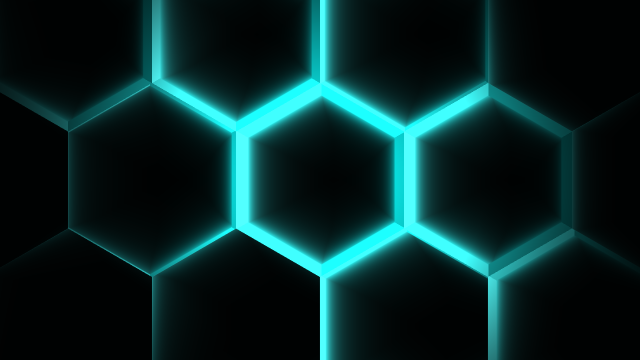
Reproduce this background procedurally as a Shadertoy shader.

```glsl
// Recessed hexagonal cells with glowing cyan walls, lit from the middle.
#define INRADIUS 0.2332
#define LIGHT_RADIUS 0.544
#define RIM_REACH 0.016
#define HAZE_REACH 0.070
#define RIM_GAIN 0.62
#define HAZE_GAIN 0.34
#define LIT_TINT 0.32
#define SHADE_TINT 0.04

const float CIRCUMRADIUS = INRADIUS * 1.154701;

// Wall thickness and sideways lean of each cell, in hundredths of the height.
// Rows run from bottom to top, cells from left to right.
const vec2 WALLS[15] = vec2[15](
    vec2(0.0), vec2(0.0), vec2(0.8, 0.8), vec2(1.7, 0.7), vec2(0.0),
    vec2(0.0), vec2(0.6, -0.6), vec2(3.0, 0.4), vec2(3.0, 0.1), vec2(0.0),
    vec2(2.4, -0.1), vec2(2.3, 0.0), vec2(1.0, 0.3), vec2(0.0), vec2(0.0));

// Centre of the nearest cell, from two interleaved rectangular lattices.
vec2 cellCentre(vec2 p) {
    vec2 pitch = vec2(2.0 * INRADIUS, 3.0 * CIRCUMRADIUS);
    vec2 a = round(p / pitch) * pitch;
    vec2 b = (floor(p / pitch) + 0.5) * pitch;
    return distance(p, a) < distance(p, b) ? a : b;
}

vec2 cellWall(vec2 centre) {
    int row = clamp(int(round(centre.y / (1.5 * CIRCUMRADIUS))) + 1, 0, 2);
    int column = clamp(int(floor((round(centre.x / INRADIUS) + 4.0) * 0.5)), 0, 4);
    return WALLS[row * 5 + column] * 0.01;
}

vec3 cyan(float level, float lit) {
    return level * vec3(mix(SHADE_TINT, LIT_TINT, lit), 1.0, 1.0);
}

vec3 shade(vec2 p) {
    vec2 centre = cellCentre(p);
    vec2 local = p - centre;
    vec2 wall = cellWall(centre);
    float falloff = exp(-dot(p, p) / (LIGHT_RADIUS * LIGHT_RADIUS));

    vec3 floorColor = vec3(0.001, 0.008, 0.008);
    vec3 wallColor = vec3(0.0);
    float nearest = 1.0;

    for (int i = 0; i < 6; i++) {
        float angle = radians(60.0 * float(i));
        vec2 normal = vec2(cos(angle), sin(angle));
        float lit = 0.5 - 0.5 * normal.x;
        float level = min(falloff * mix(1.0, 2.4, lit), 1.0);
        float thickness = max(wall.x - wall.y * normal.x, 0.0);
        float inside = INRADIUS - thickness - dot(local, normal);

        // The wall whose inner edge lies farthest behind the point wins.
        if (inside < nearest) {
            nearest = inside;
            wallColor = cyan(level, lit);
        }

        // Light spilling from the wall onto the cell floor.
        float d = max(inside, 0.0);
        float spill = RIM_GAIN * exp(-d / RIM_REACH)
                    + HAZE_GAIN * mix(0.35, 1.0, lit) * exp(-d / HAZE_REACH);
        spill *= mix(0.55 * lit, 1.0, smoothstep(0.0, 0.009, thickness));
        floorColor = max(floorColor, cyan(level * spill, lit * 0.7));
    }
    return mix(wallColor, floorColor, smoothstep(-0.0015, 0.0015, nearest));
}

void mainImage(out vec4 fragColor, in vec2 fragCoord) {
    // Four samples smooth the borders between cells.
    vec3 color = vec3(0.0);
    for (int i = 0; i < 4; i++) {
        vec2 offset = vec2(i & 1, i >> 1) * 0.5 - 0.25;
        color += shade((fragCoord + offset - 0.5 * iResolution.xy) / iResolution.y);
    }
    fragColor = vec4(color * 0.25, 1.0);
}
```
